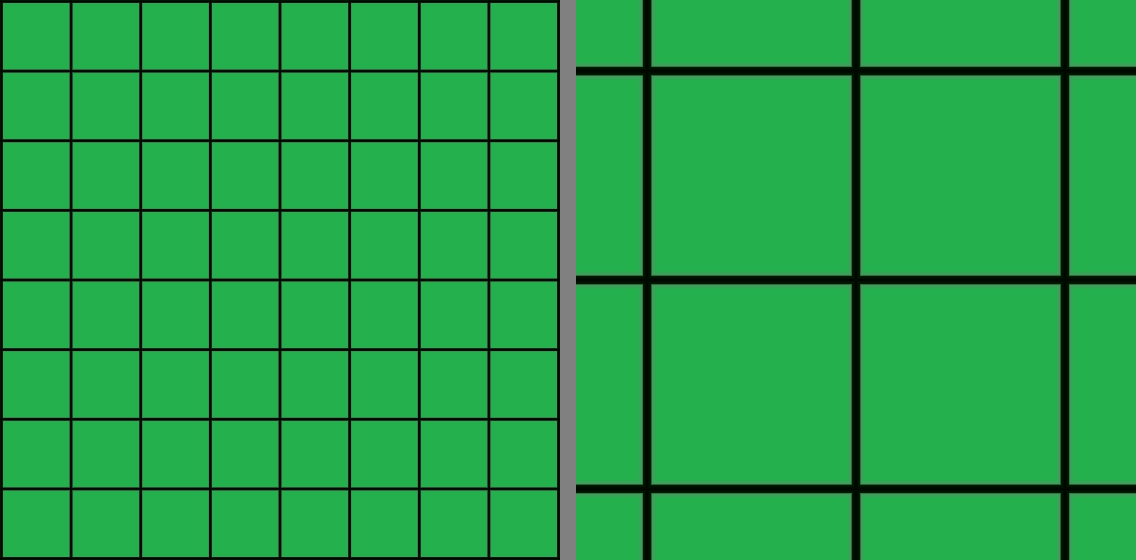
Left: the whole. Right: its middle third, enlarged.
Give the GLSL for this pattern, as a WebGL 1 fragment shader.

```glsl
precision mediump float;
// Draws an eight by eight board of flat green squares ruled with thin black lines.

uniform vec2 u_resolution;

const float CELL_PITCH = 0.12435;  // just under an eighth, so the outer lines stay visible
const float LINE_WIDTH = 0.0052;
const float HALO_WIDTH = 0.0034;

const vec3 GREEN = vec3(0.14, 0.69, 0.30);
const vec3 HALO_GREEN = vec3(0.28, 0.60, 0.38);
const vec3 LINE_CORE = vec3(0.0, 0.03, 0.005);
const vec3 LINE_RIM = vec3(0.0, 0.11, 0.0);

// Distance to the closest grid line, with a crossing at the origin
float gridDistance(vec2 point, float pitch) {
  vec2 toLine = abs(fract(point / pitch + 0.5) - 0.5) * pitch;
  return min(toLine.x, toLine.y);
}

// Antialiased coverage of a shape from its signed distance
float coverage(float signedDistance, float pixel) {
  return clamp(0.5 - signedDistance / pixel, 0.0, 1.0);
}

// Green fill with a dull fringe that fades away from the line edge
vec3 cellColor(float edgeDistance) {
  float halo = 1.0 - smoothstep(0.0, HALO_WIDTH, edgeDistance);
  return mix(GREEN, HALO_GREEN, halo);
}

// Black ink, slightly lighter toward the rim
vec3 lineColor(float centerDistance) {
  float rim = smoothstep(0.0, 0.5 * LINE_WIDTH, centerDistance);
  return mix(LINE_CORE, LINE_RIM, rim);
}

void main() {
  vec2 uv = gl_FragCoord.xy / u_resolution;
  float pixel = 1.0 / min(u_resolution.x, u_resolution.y);

  float centerDistance = gridDistance(uv - 0.5, CELL_PITCH);
  float edgeDistance = centerDistance - 0.5 * LINE_WIDTH;

  vec3 color = mix(cellColor(edgeDistance), lineColor(centerDistance),
                   coverage(edgeDistance, pixel));
  gl_FragColor = vec4(color, 1.0);
}
```
